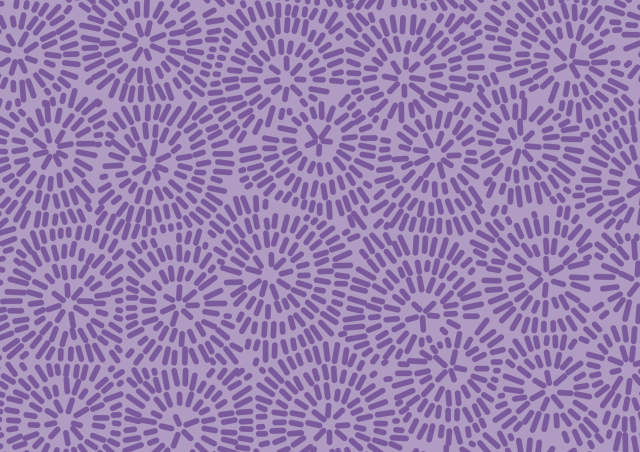
Give the GLSL for this pattern, as a WebGL 1 fragment shader.

```glsl
precision highp float;

uniform vec2 u_resolution;

// Lengths are fractions of the canvas height.
const vec3 GROUND = vec3(0.69, 0.61, 0.76);
const vec3 INK = vec3(0.48, 0.35, 0.61);
const float BURST_SPACING = 0.26;
const float BURST_JITTER = 0.72;
const float RING_PITCH = 0.042;
const float DASH_SPACING = 0.0192;
const float DASH_AXIS = 0.0265;
const float DASH_RADIUS = 0.0063;
const float SHORTEST_AXIS = 0.004;
const float LENGTH_VARIATION = 0.012;
const float RADIAL_JITTER = 0.010;
const float SLOT_JITTER = 0.24;
const float TILT = 0.36;
const float BORDER_GAP = 0.0025;
const float STRETCH = 0.012;
const float TAU = 6.2831853;

float hash(vec2 p) {
  return fract(sin(dot(p, vec2(127.1, 311.7))) * 43758.5453);
}

vec2 burstCenter(vec2 cell) {
  vec2 offset = vec2(hash(cell + 3.7), hash(cell + 19.3)) - 0.5;
  return (cell + 0.5 + offset * BURST_JITTER) * BURST_SPACING;
}

vec2 nearestBurst(vec2 p) {
  vec2 home = floor(p / BURST_SPACING);
  vec2 best = home;
  float bestDistance = 1e5;
  for (int y = -1; y <= 1; y++) {
    for (int x = -1; x <= 1; x++) {
      vec2 cell = home + vec2(float(x), float(y));
      float d = distance(p, burstCenter(cell));
      if (d < bestDistance) {
        bestDistance = d;
        best = cell;
      }
    }
  }
  return best;
}

// Distance a ray may travel from its burst before meeting a neighbour's border.
float rayLimit(vec2 cell, vec2 center, vec2 ray) {
  float limit = 1e5;
  for (int y = -2; y <= 2; y++) {
    for (int x = -2; x <= 2; x++) {
      if (x == 0 && y == 0) continue;
      vec2 toOther = burstCenter(cell + vec2(float(x), float(y))) - center;
      float gap = length(toOther);
      float facing = dot(ray, toOther / gap);
      if (facing > 0.01) {
        limit = min(limit, (0.5 * gap - DASH_RADIUS - BORDER_GAP) / facing);
      }
    }
  }
  return limit;
}

float capsule(vec2 p, vec2 a, vec2 b) {
  vec2 axis = b - a;
  float t = clamp(dot(p - a, axis) / dot(axis, axis), 0.0, 1.0);
  return length(p - a - axis * t) - DASH_RADIUS;
}

// Signed distance to one dash, p being relative to the burst center.
float dashDistance(vec2 p, vec2 cell, vec2 center, float ring, float slot,
                   float slots, float phase, float start) {
  vec2 seed = cell * 7.31 + vec2(ring * 1.73, mod(slot, slots) * 2.19);
  float turn = (slot + 0.5 + phase + (hash(seed) - 0.5) * SLOT_JITTER) / slots;
  float angle = (turn - 0.5) * TAU;
  vec2 ray = vec2(cos(angle), sin(angle));

  float limit = rayLimit(cell, center, ray);
  float shrink = hash(seed + 5.1);
  float inner = start + (hash(seed + 11.7) - 0.5) * RADIAL_JITTER;
  float outer = inner + DASH_AXIS - LENGTH_VARIATION * shrink * shrink;
  // The last dash on a ray reaches into space too short for another one.
  if (limit < start + RING_PITCH + SHORTEST_AXIS) outer += STRETCH;
  outer = min(outer, limit);
  if (outer - inner < SHORTEST_AXIS) return 1.0;

  float tilted = angle + (hash(seed + 23.9) - 0.5) * TILT;
  vec2 halfAxis = vec2(cos(tilted), sin(tilted)) * (outer - inner) * 0.5;
  vec2 middle = ray * (inner + outer) * 0.5;
  return capsule(p, middle - halfAxis, middle + halfAxis);
}

void main() {
  vec2 uv = gl_FragCoord.xy / u_resolution.y;
  vec2 cell = nearestBurst(uv);
  vec2 center = burstCenter(cell);
  vec2 p = uv - center;

  float core = mix(0.011, 0.024, hash(cell + 41.3));
  float homeRing = floor((length(p) - core) / RING_PITCH);
  float turn = atan(p.y, p.x + 1e-6) / TAU + 0.5;

  // Search the nearby rings and angular slots.
  float d = 1.0;
  for (int i = -1; i <= 1; i++) {
    float ring = homeRing + float(i);
    if (ring < 0.0) continue;
    float start = core + ring * RING_PITCH;
    float slots = floor(TAU * (start + 0.005) / DASH_SPACING);
    float phase = hash(cell + vec2(ring * 3.3, 8.9));
    float homeSlot = floor(turn * slots - phase);
    for (int j = -1; j <= 1; j++) {
      d = min(d, dashDistance(p, cell, center, ring, homeSlot + float(j),
                              slots, phase, start));
    }
  }

  float edge = 0.75 / u_resolution.y;
  gl_FragColor = vec4(mix(INK, GROUND, smoothstep(-edge, edge, d)), 1.0);
}
```
